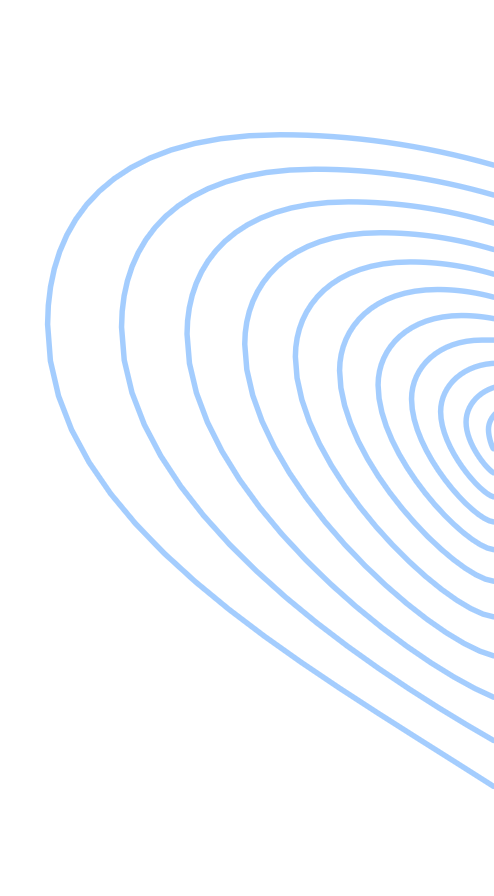
Write a Shadertoy shader that draws this background.

```glsl
// Nested, lopsided contour lines in pale blue on white, cut by the right edge.
// Each ring is three cubic Bezier arcs (crown, shoulder, flank) whose anchor
// points follow smooth polynomials of the ring index.

const vec3 PAPER = vec3(1.0);
const vec3 LINE_BLUE = vec3(0.645, 0.805, 0.995);
const int RINGS = 11;
const int ARC_STEPS = 16;
const float HEIGHT = 768.0;      // design units per canvas height, y downwards
const float RIGHT = 423.0;       // right edge in design units
const float HALF_LINE = 2.35;

// Polynomial coefficients in the ring index, outermost ring = 0
const vec4 LEFT_X = vec4(40.8, 67.2, -3.917, 0.0976);
const vec4 LEFT_Y = vec4(278.0, 0.311, 2.178, -0.1309);
const vec4 APEX_X = vec4(240.0, 30.18, -0.297, -0.0691);
const vec4 APEX_Y = vec4(115.5, 30.34, -0.809, 0.0095);
const vec4 BASE_Y = vec4(674.0, -42.55, 1.75, -0.0405);
const float BASE_RIPPLE = 2.0;

float poly(vec4 c, float k) {
    return c.x + k * (c.y + k * (c.z + k * c.w));
}

float segmentDistance(vec2 p, vec2 a, vec2 b) {
    vec2 ab = b - a;
    float t = clamp(dot(p - a, ab) / max(dot(ab, ab), 1e-4), 0.0, 1.0);
    return length(p - a - t * ab);
}

float bezierDistance(vec2 p, vec2 a, vec2 b, vec2 c, vec2 d) {
    float nearest = 1e4;
    vec2 previous = a;
    for (int i = 1; i <= ARC_STEPS; i++) {
        float t = float(i) / float(ARC_STEPS);
        float s = 1.0 - t;
        vec2 point = s * s * s * a + 3.0 * s * s * t * b
                   + 3.0 * s * t * t * c + t * t * t * d;
        nearest = min(nearest, segmentDistance(p, previous, point));
        previous = point;
    }
    return nearest;
}

float ringDistance(vec2 p, float k) {
    vec2 left = vec2(poly(LEFT_X, k), poly(LEFT_Y, k));
    vec2 apex = vec2(poly(APEX_X, k), poly(APEX_Y, k));
    vec2 base = vec2(RIGHT, poly(BASE_Y, k) + BASE_RIPPLE * sin(0.85 * k));

    // Skip rings whose bounds are far from the point
    if (p.x < left.x - 8.0 || p.y < apex.y - 8.0 || p.y > base.y + 8.0) return 1e4;

    // Crown: left extreme up to the apex
    vec2 rise = vec2(apex.x - left.x, left.y - apex.y);
    float crownPull = mix(0.74, 0.56, k / 10.0);
    float d = bezierDistance(p, left, left - vec2(0.0, 0.54 * rise.y),
                             apex - vec2(crownPull * rise.x, 0.0), apex);

    // Shoulder: parabola falling from the apex to the right edge
    if (apex.x < RIGHT) {
        float run = RIGHT - apex.x;
        float drop = max(26.0 - 3.9 * k, 0.0);
        d = min(d, bezierDistance(p, apex, apex + vec2(run / 3.0, 0.0),
                                  apex + vec2(run * 2.0, drop) / vec2(3.0),
                                  apex + vec2(run, drop)));
    }

    // Flank: left extreme down to the base on the right edge
    vec2 fall = base - left;
    float outer = max(1.0 - k / 4.0, 0.0);
    float reach = fall.x * (0.25 + 0.2 * outer * outer);
    float slope = 0.1 + 0.54 * (1.0 - smoothstep(0.0, 4.5, k))
                + 0.9 * smoothstep(7.0, 11.0, k);
    return min(d, bezierDistance(p, left, left + vec2(0.0, 0.43 * fall.y),
                                 base - reach * vec2(1.0, slope), base));
}

void mainImage(out vec4 fragColor, in vec2 fragCoord) {
    float pixel = HEIGHT / iResolution.y;
    vec2 p = vec2(fragCoord.x, iResolution.y - fragCoord.y) * pixel;

    float d = 1e4;
    for (int i = 0; i < RINGS; i++) d = min(d, ringDistance(p, float(i)));

    float ink = clamp(0.5 + (HALF_LINE - d) / pixel, 0.0, 1.0);
    fragColor = vec4(mix(PAPER, LINE_BLUE, ink), 1.0);
}
```
